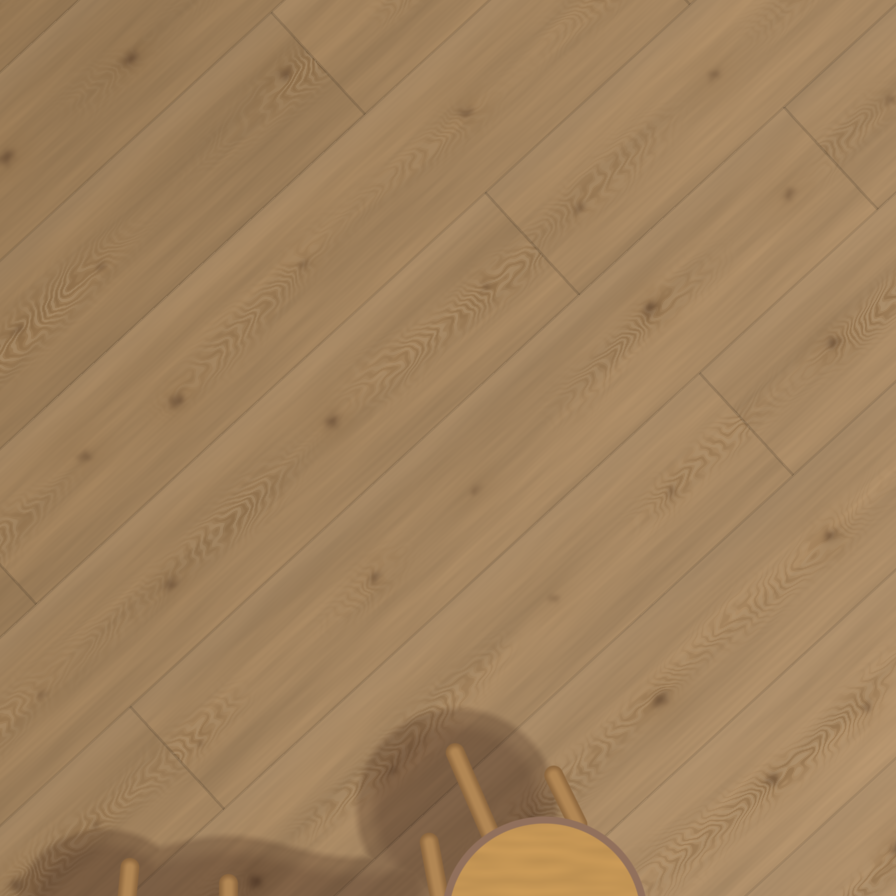
Give the GLSL for this texture, as a Shadertoy shader.

```glsl
// Oak plank floor laid on a diagonal, with two stools and their soft shadows at the foot.
// Rows and staggered joints come from a rotated grid; the flame grain is the contour
// lines of a noise-warped V field that bends around knots scattered in each plank.

float hash(vec2 p) {
    return fract(sin(dot(p, vec2(127.1, 311.7))) * 43758.545);
}

float gradDot(vec2 cell, vec2 offset) {
    float a = 6.2832 * hash(cell);
    return dot(vec2(cos(a), sin(a)), offset);
}

// Gradient noise, about -0.7 to 0.7
float noise(vec2 p) {
    vec2 i = floor(p), f = p - i;
    vec2 s = f * f * f * (f * (f * 6.0 - 15.0) + 10.0);
    vec2 e = vec2(1.0, 0.0);
    return mix(mix(gradDot(i, f), gradDot(i + e.xy, f - e.xy), s.x),
               mix(gradDot(i + e.yx, f - e.yx), gradDot(i + e.xx, f - e.xx), s.x), s.y);
}

float segment(vec2 p, vec2 a, vec2 b) {
    vec2 pa = p - a, ba = b - a;
    return length(pa - ba * clamp(dot(pa, ba) / dot(ba, ba), 0.0, 1.0));
}

vec3 planks(vec2 p, float px) {
    const float width = 0.155, len = 0.99;
    // x runs along the grain, y across it
    vec2 g = vec2(dot(p, vec2(0.737, 0.676)), dot(p, vec2(-0.676, 0.737)));
    float across = (g.y + 0.0975) / width;
    float row = floor(across);
    float start = mod(row, 2.0) < 0.5 ? 0.25 : 0.95 - 0.02 * row;
    float along = (g.x - start) / len;
    vec2 id = vec2(row, floor(along));
    vec2 q = vec2(fract(along) * len, (fract(across) - 0.5) * width);
    float seed = hash(id + 3.7);
    vec2 n = q + seed * 37.0;

    // Room light grows toward the lower right; each plank has its own tone
    vec3 col = mix(vec3(0.58, 0.462, 0.322), vec3(0.685, 0.56, 0.415),
                   0.05 + 0.62 * p.x + 0.32 * (1.0 - p.y));
    col *= 1.0 + 0.045 * (seed - 0.5);
    col *= 1.0 + 0.09 * noise(n * vec2(1.8, 26.0)) + 0.05 * noise(n * vec2(4.0, 75.0));
    col *= 1.0 + 0.035 * noise(n * vec2(14.0, 260.0));
    col = mix(col, vec3(0.68, 0.57, 0.44), 0.3 * smoothstep(0.035, 0.075, q.y));

    // Knots darken the wood and push the rings outward
    float d = q.y - 0.02 * noise(vec2(n.x * 4.0, seed * 9.0));
    float swirl = 0.0, halo = 0.0, core = 0.0;
    for (float i = 0.0; i < 5.0; i++) {
        float h = hash(id * 1.7 + i * 5.3);
        vec2 k = vec2(q.x - (i + 0.15 + 0.7 * h) * len / 5.0, d - 0.024 * (h - 0.5));
        k += 0.004 * vec2(noise(n * 70.0), noise(n * 70.0 + 9.0));
        float r2 = dot(k * vec2(0.75, 1.0), k * vec2(0.75, 1.0));
        float size = 0.35 + 0.65 * hash(id + i * 2.9);
        swirl += size * exp(-r2 / 0.0005);
        halo += size * exp(-r2 / 0.0006);
        core += size * exp(-r2 / (0.00005 * size));
    }

    // Nested flame grain along the heart of the plank
    float facing = seed > 0.5 ? 1.0 : -1.0;
    float field = q.x * facing + 1.7 * sqrt(d * d + 0.00003)
                + 0.032 * noise(n * vec2(16.0, 45.0)) + 0.012 * noise(n * vec2(50.0, 110.0))
                + 0.045 * swirl;
    float ring = sin(field * 430.0);
    float spread = 0.018 + 0.013 * noise(vec2(n.x * 7.0, seed * 21.0));
    float heart = exp(-d * d / (spread * spread));
    heart *= smoothstep(-0.35, 0.3, noise(vec2(n.x * 5.0, seed * 13.0 + 4.0)));
    heart *= 0.45 + 0.55 * hash(id + 8.1);
    col = mix(col, vec3(0.57, 0.43, 0.27), 0.28 * heart + 0.22 * halo);
    col = mix(col, vec3(0.71, 0.61, 0.48), 0.5 * heart * smoothstep(0.1, 0.9, ring));
    col = mix(col, vec3(0.49, 0.36, 0.22), 0.4 * heart * smoothstep(0.2, 1.0, -ring));
    col = mix(col, vec3(0.36, 0.26, 0.18), min(0.6 * core, 0.75));

    // Fine seams between rows and at plank ends
    float side = 0.5 * width - abs(q.y);
    float end = min(q.x, len - q.x);
    col *= 1.0 - 0.09 * (1.0 - smoothstep(0.0006, 0.0012 + px, side));
    col *= 1.0 - 0.12 * (1.0 - smoothstep(0.0006, 0.0012 + px, end));
    return col;
}

void mainImage(out vec4 fragColor, in vec2 fragCoord) {
    vec2 p = fragCoord / iResolution.y;
    float px = 1.0 / iResolution.y;
    vec3 col = planks(p, px);

    // Overlapping soft shadows of the seats, joined by a low band
    float big = length(p - vec2(0.510, 0.097)) - 0.112;
    float small = length((p - vec2(0.117, -0.015)) * vec2(1.0, 1.1)) - 0.098;
    float band = max(p.y - 0.055 - 0.012 * sin(p.x * 22.0 - 4.0), abs(p.x - 0.29) - 0.2);
    float shade = min(min(big, small), band);
    float outer = 1.0 - smoothstep(-0.006, 0.006, shade);
    float inner = 1.0 - smoothstep(-0.03, -0.008, shade);
    col *= mix(vec3(1.0), vec3(0.83, 0.80, 0.79), outer);
    col *= mix(vec3(1.0), vec3(0.90, 0.88, 0.88), inner);

    // Round legs, lit along the middle
    vec4 legs[5] = vec4[5](vec4(0.508, 0.160, 0.547, 0.070), vec4(0.618, 0.135, 0.645, 0.080),
        vec4(0.479, 0.060, 0.494, -0.02), vec4(0.145, 0.032, 0.139, -0.03),
        vec4(0.255, 0.014, 0.255, -0.03));
    for (int i = 0; i < 5; i++) {
        float d = segment(p, legs[i].xy, legs[i].zw);
        vec3 wood = mix(vec3(0.70, 0.53, 0.33), vec3(0.55, 0.40, 0.24), smoothstep(0.002, 0.011, d));
        col = mix(col, wood, 1.0 - smoothstep(-px, px, d - 0.0105));
    }

    // Seat disc with a grey-brown rim
    float seat = length((p - vec2(0.608, -0.024)) * vec2(1.0, 1.02)) - 0.115;
    vec3 top = vec3(0.77, 0.585, 0.33) * (1.0 + 0.07 * noise(p * vec2(18.0, 90.0)));
    col = mix(col, vec3(0.57, 0.44, 0.36), 1.0 - smoothstep(-px, px, seat));
    col = mix(col, top, 1.0 - smoothstep(-px, px, seat + 0.008));

    fragColor = vec4(col, 1.0);
}
```
